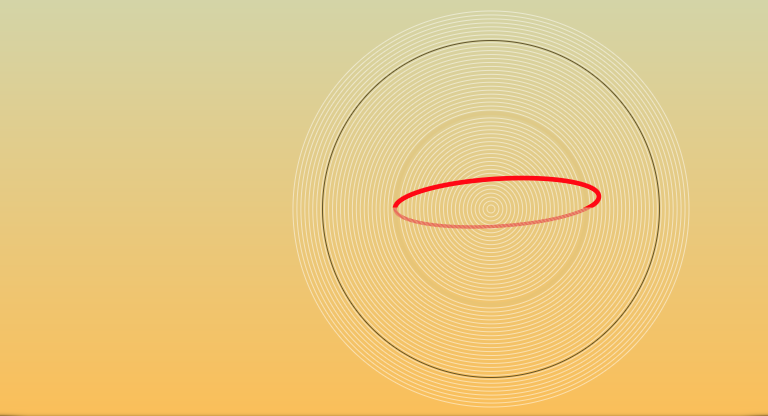
Write a Shadertoy shader that draws this background.

```glsl
// Fine concentric rings and a tilted red orbit over a warm vertical gradient.

#define RING_CENTRE vec2(0.6393, 0.4976)
#define RING_COUNT 50.0
#define RING_STEP 0.00952
#define RING_ALPHA 0.48
#define GAP_RADIUS 0.230
#define DARK_RADIUS 0.405
#define LINE_HALF 0.0012
#define ORBIT_CENTRE vec2(0.6471, 0.5132)
#define ORBIT_RADII vec2(0.245, 0.057)
#define ORBIT_SHEAR 0.0588
#define HORIZON 0.501

const vec3 SKY_TOP = vec3(0.830, 0.832, 0.655);
const vec3 SKY_BOTTOM = vec3(0.982, 0.748, 0.350);
const vec3 TAN = vec3(0.87, 0.76, 0.48);
const vec3 DARK = vec3(0.30, 0.25, 0.10);
const vec3 RED = vec3(1.0, 0.03, 0.08);
const vec3 FADED_RED = vec3(0.91, 0.42, 0.36);

// Share of a pixel covered by a line, given the distance to its middle
float stroke(float dist, float halfWidth, float pixel) {
    float lo = max(dist - 0.5 * pixel, -halfWidth);
    float hi = min(dist + 0.5 * pixel, halfWidth);
    return clamp((hi - lo) / pixel, 0.0, 1.0);
}

// Approximate signed distance to a sheared ellipse
float orbitDistance(vec2 p) {
    vec2 q = vec2(p.x, p.y - ORBIT_SHEAR * p.x);
    float k = max(length(q / ORBIT_RADII), 1e-4);
    vec2 g = q / (ORBIT_RADII * ORBIT_RADII * k);
    g.x -= ORBIT_SHEAR * g.y;
    return (k - 1.0) / max(length(g), 1e-4);
}

void mainImage(out vec4 fragColor, in vec2 fragCoord) {
    vec2 uv = fragCoord / iResolution.xy;
    vec2 aspect = vec2(iResolution.x / iResolution.y, 1.0);
    float pixel = 1.0 / iResolution.y;

    // Background, with a thin shade along the bottom corners
    vec3 color = mix(SKY_BOTTOM, SKY_TOP, uv.y);
    float corner = smoothstep(0.46, 0.5, abs(uv.x - 0.5));
    color *= 1.0 - (0.2 + 0.3 * corner) * exp(-uv.y / 0.003);

    // Pale rings, broken by one tan band
    float radius = length((uv - RING_CENTRE) * aspect);
    float index = clamp(round(radius / RING_STEP), 1.0, RING_COUNT);
    float ring = stroke(radius - index * RING_STEP, LINE_HALF, pixel);
    float band = stroke(radius - GAP_RADIUS, 0.0045, pixel);
    color = mix(color, vec3(1.0), RING_ALPHA * ring * (1.0 - band));
    color = mix(color, TAN, 0.35 * band);

    // Dark circle
    float circle = stroke(radius - DARK_RADIUS, LINE_HALF, pixel);
    color = mix(color, DARK, 0.85 * circle);

    // Orbit: solid above the horizon, thinner and hatched below
    vec2 p = (uv - ORBIT_CENTRE) * aspect;
    float dist = orbitDistance(p);
    float front = smoothstep(-0.5, 0.5, (uv.y - HORIZON) / pixel);
    float hatch = 0.82 + 0.18 * cos(6.28318 * (p.x + p.y) / 0.0098);
    color = mix(color, FADED_RED, (1.0 - front) * hatch * stroke(dist, 0.0042, pixel));
    color = mix(color, RED, front * stroke(dist, 0.0056, pixel));

    fragColor = vec4(color, 1.0);
}
```
